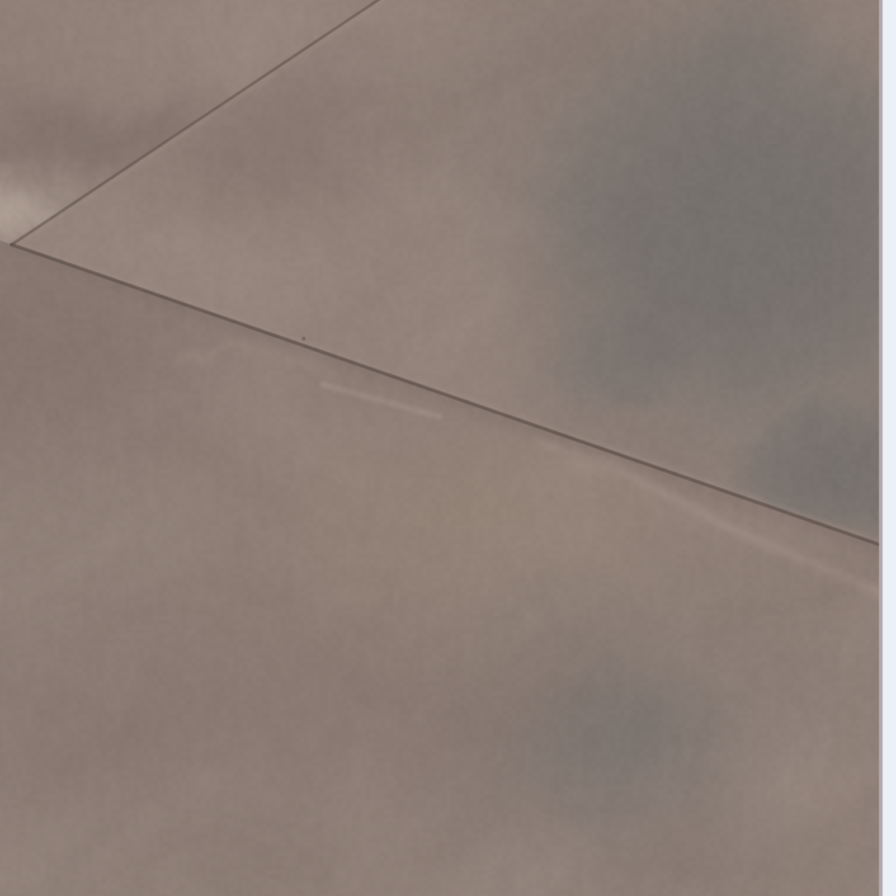
Write a WebGL 2 fragment shader that draws this texture.

```glsl
#version 300 es
precision highp float;
// Weathered concrete slabs split by two thin joints, with a pale worn streak
// and a cool strip at the right. Soft elliptical stains are bent by layered
// sines; joints and streaks are distances to line segments.
uniform vec2 u_resolution;
out vec4 outColor;

const vec3 CONCRETE = vec3(0.557, 0.497, 0.467);
const vec3 COOL_STAIN = vec3(0.468, 0.445, 0.428);
const vec3 BROWN_STAIN = vec3(0.500, 0.437, 0.412);
const vec3 PALE_WEAR = vec3(0.625, 0.557, 0.520);
const vec3 BRIGHT_WEAR = vec3(0.690, 0.630, 0.590);
const vec3 JOINT = vec3(0.365, 0.315, 0.290);
const vec3 STRIP = vec3(0.920, 0.945, 0.965);
const vec3 STRIP_EDGE = vec3(0.700, 0.660, 0.690);

float hash(vec2 p) {
    p = fract(p * vec2(0.1031, 0.1137));
    p += dot(p, p.yx + 33.33);
    return fract((p.x + p.y) * p.x * 7.13);
}

// Smooth grain on a lattice of unit cells, in -0.5..0.5.
float grain(vec2 p) {
    vec2 cell = floor(p), f = fract(p);
    f = f * f * (3.0 - 2.0 * f);
    float low = mix(hash(cell), hash(cell + vec2(1, 0)), f.x);
    float high = mix(hash(cell + vec2(0, 1)), hash(cell + vec2(1, 1)), f.x);
    return mix(low, high, f.y) - 0.5;
}

// Layered, rotated sines that warp one another, about -1..1.
float clouds(vec2 p) {
    float sum = 0.0, amp = 0.5;
    for (int i = 0; i < 6; i++) {
        p += 0.6 * sin(p.yx * 1.3 + float(i));
        sum += amp * sin(p.x) * sin(p.y);
        p = mat2(0.8, 0.6, -0.6, 0.8) * p * 1.85 + 2.7;
        amp *= 0.58;
    }
    return sum;
}

// Soft elliptical blot: 1 at its centre, fading outwards.
float blot(vec2 p, vec2 centre, vec2 radius) {
    vec2 d = (p - centre) / radius;
    return exp(-dot(d, d));
}

float segmentDistance(vec2 p, vec2 a, vec2 b) {
    vec2 ap = p - a, ab = b - a;
    return length(ap - ab * clamp(dot(ap, ab) / dot(ab, ab), 0.0, 1.0));
}

float stroke(float distance, float halfWidth, float blur) {
    return 1.0 - smoothstep(halfWidth - blur, halfWidth + blur, distance);
}

// Height of the line through a and b at x.
float lineHeight(float x, vec2 a, vec2 b) {
    return mix(a.y, b.y, (x - a.x) / (b.x - a.x));
}

void main() {
    vec2 uv = gl_FragCoord.xy / u_resolution;
    float pixel = 1.0 / min(u_resolution.x, u_resolution.y);

    // Joints meet at one corner and part the floor into three slabs.
    vec2 corner = vec2(0.013, 0.727), top = vec2(0.425, 1.002), right = vec2(0.985, 0.391);
    float aboveLong = uv.y - lineHeight(uv.x, corner, right);
    float aboveShort = uv.y - lineHeight(uv.x, corner, top);
    float lower = smoothstep(pixel, -pixel, aboveLong);
    float upperLeft = smoothstep(-pixel, pixel, aboveShort) * (1.0 - lower);
    float middle = (1.0 - lower) * (1.0 - upperLeft);

    // Mottled base, bent slightly so that the stains have ragged rims.
    float mottle = clouds(uv * vec2(11.0, 17.0) + 1.4);
    vec2 p = uv + 0.035 * vec2(clouds(uv * 13.0 + 5.0), clouds(uv * 15.0 + 9.0));
    vec3 color = CONCRETE + 0.020 * mottle;

    // Middle slab: large cool stain, pale wear beside the joints.
    float cool = blot(p, vec2(0.83, 0.75), vec2(0.25, 0.26));
    cool = max(cool, 0.9 * blot(p, vec2(0.72, 0.62), vec2(0.13, 0.10)));
    cool = max(cool, 0.9 * blot(p, vec2(0.95, 0.48), vec2(0.14, 0.11)));
    color = mix(color, COOL_STAIN, middle * smoothstep(0.1, 0.95, cool));
    float wear = blot(p, vec2(0.27, 0.71), vec2(0.20, 0.08));
    wear = max(wear, 0.7 * blot(p, vec2(0.50, 0.62), vec2(0.14, 0.09)));
    wear = max(wear, 0.8 * blot(uv, vec2(0.42, 0.99), vec2(0.07, 0.03)));
    color = mix(color, PALE_WEAR, 0.5 * middle * wear);
    color = mix(color, BROWN_STAIN, 0.45 * middle * blot(p, vec2(0.32, 0.85), vec2(0.12, 0.07)));

    // Upper left slab: brown band over a bright corner.
    color = mix(color, PALE_WEAR, 0.35 * upperLeft * blot(p, vec2(0.24, 0.97), vec2(0.22, 0.07)));
    color = mix(color, BROWN_STAIN, 0.75 * upperLeft * blot(p, vec2(0.10, 0.84), vec2(0.18, 0.045)));
    color = mix(color, BRIGHT_WEAR, 0.85 * upperLeft * blot(p, vec2(0.0, 0.755), vec2(0.08, 0.035)));

    // Lower slab: brown at the left and bottom, warm centre, cool patch.
    float brown = max(blot(p, vec2(0.03, 0.62), vec2(0.22, 0.12)), 0.7 * blot(p, vec2(0.30, 0.22), vec2(0.36, 0.12)));
    color = mix(color, BROWN_STAIN, 0.65 * lower * brown);
    color = mix(color, vec3(0.585, 0.520, 0.465), 0.6 * lower * blot(p, vec2(0.53, 0.42), vec2(0.22, 0.12)));
    color = mix(color, COOL_STAIN, 0.75 * lower * blot(p, vec2(0.71, 0.17), vec2(0.13, 0.11)));
    color = mix(color, PALE_WEAR, 0.3 * lower * blot(p, vec2(0.87, 0.13), vec2(0.08, 0.06)));

    // Pale streak below the long joint, broken near the middle.
    float leftStreak = segmentDistance(uv, vec2(0.36, 0.571), vec2(0.49, 0.535));
    float faintStreak = segmentDistance(p, vec2(0.20, 0.615), vec2(0.36, 0.582));
    float rightStreak = min(segmentDistance(uv, vec2(0.60, 0.508), vec2(0.69, 0.476)),
        min(segmentDistance(uv, vec2(0.69, 0.476), vec2(0.81, 0.413)), segmentDistance(uv, vec2(0.81, 0.413), vec2(0.985, 0.338))));
    float streak = max(0.65 * stroke(leftStreak, 0.003, 0.004), 0.25 * stroke(faintStreak, 0.006, 0.010));
    streak = max(streak, 0.55 * stroke(rightStreak, 0.005, 0.008));
    streak = max(streak, 0.5 * blot(uv, vec2(0.67, 0.483), vec2(0.04, 0.012)));
    color = mix(color, PALE_WEAR + 0.02, streak * (0.85 + 0.3 * mottle));

    // Joints: dark core, soft shade below and a thin pale lip.
    float longJoint = segmentDistance(uv, corner, right), shortJoint = segmentDistance(uv, corner, top);
    color = mix(color, BROWN_STAIN, 0.45 * lower * stroke(longJoint, 0.012, 0.012));
    color = mix(color, PALE_WEAR, 0.35 * middle * stroke(min(longJoint, shortJoint), 0.006, 0.004));
    float blur = max(pixel, 0.0014);
    color = mix(color, JOINT, 0.75 * stroke(longJoint, 0.0019, blur));
    color = mix(color, JOINT, 0.60 * stroke(shortJoint, 0.0016, blur));
    color = mix(color, JOINT, 0.6 * stroke(length(uv - vec2(0.339, 0.622)), 0.002, blur));

    color += 0.014 * grain(uv * 190.0) + 0.010 * grain(uv * vec2(90.0, 45.0));

    // Cool strip with a faint violet rim.
    color = mix(color, STRIP_EDGE, smoothstep(0.981 - pixel, 0.981 + pixel, uv.x));
    color = mix(color, STRIP, smoothstep(0.985 - pixel, 0.985 + pixel, uv.x));
    outColor = vec4(color, 1.0);
}
```
